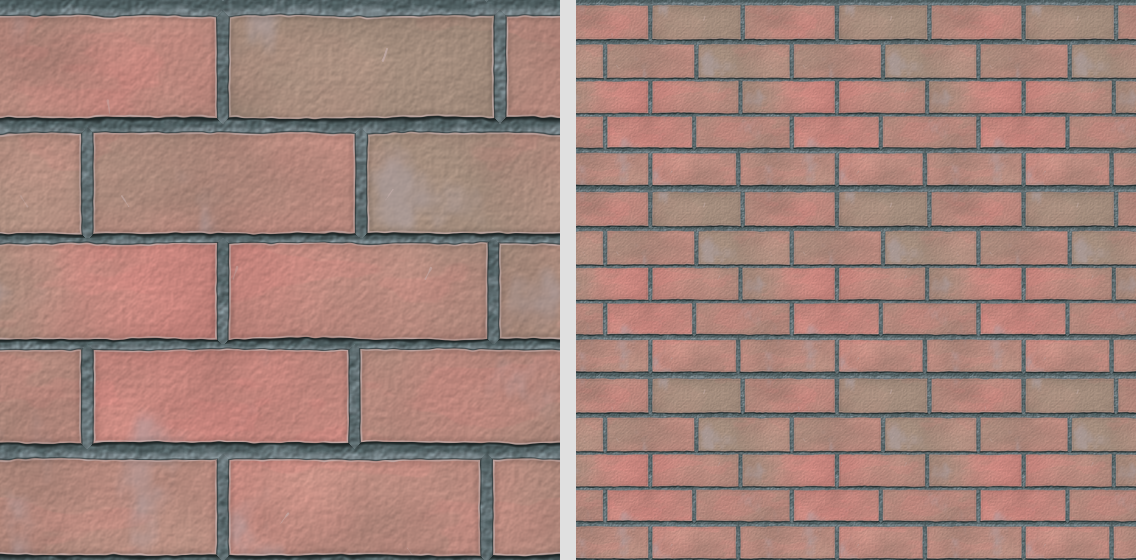
Left: one tile. Right: repeated 3 by 3.
Reproduce this texture procedurally as a WebGL 2 fragment shader.

```glsl
#version 300 es
precision highp float;
// Weathered red-brown brick wall, five staggered courses of two bricks, with dark recessed mortar.

#define ROWS 5.0
#define HEAD_JOINT 0.0112   // half width of the upright joints
#define BED_JOINT 0.0132    // mean half width of the level joints
#define BED_VARY 0.0038     // how much level joints differ
#define RAGGED 0.0050       // roughness of the brick edges
#define RIM 0.0042          // width of the pale arris
#define SHADOW 0.0085       // reach of the shade under a brick
#define GRAIN 0.11          // strength of the pitted surface
#define MARKS 9             // number of small scratches

uniform vec2 u_resolution;
out vec4 fragColor;

const float TAU = 6.2831853;
const vec3 BROWN = vec3(0.635, 0.545, 0.485);
const vec3 RED = vec3(0.805, 0.535, 0.505);
const vec3 PALE = vec3(0.77, 0.68, 0.67);
const vec3 MORTAR = vec3(0.30, 0.36, 0.37);
const vec3 MORTAR_LIGHT = vec3(0.47, 0.52, 0.54);
const vec3 GAP = vec3(0.10, 0.13, 0.13);

// Redness at the left and right end of each brick, two bricks per course
const vec2 REDNESS[10] = vec2[10](
    vec2(0.08, 0.00), vec2(0.45, 0.62), vec2(0.28, 0.58), vec2(0.06, 0.26), vec2(0.80, 0.40),
    vec2(0.20, 1.00), vec2(0.92, 0.78), vec2(0.45, 0.52), vec2(0.72, 0.48), vec2(0.50, 0.42));

float hash(vec2 p) {
    return fract(sin(dot(p, vec2(127.1, 311.7))) * 43758.5453);
}

// Value noise that wraps after a whole number of cells
float noise(vec2 uv, vec2 cells) {
    vec2 p = uv * cells, i = floor(p), f = fract(p);
    f = f * f * (3.0 - 2.0 * f);
    vec2 a = mod(i, cells), b = mod(i + 1.0, cells);
    return mix(mix(hash(a), hash(vec2(b.x, a.y)), f.x),
               mix(hash(vec2(a.x, b.y)), hash(b), f.x), f.y);
}

float fbm(vec2 uv, vec2 cells) {
    float sum = 0.0, gain = 0.5;
    for (int i = 0; i < 4; i++) {
        sum += gain * noise(uv, cells);
        cells *= 2.0;
        gain *= 0.5;
    }
    return sum / 0.9375;
}

// Relief lit from the upper left
float emboss(vec2 uv, float cells) {
    vec2 shift = vec2(-0.4, 0.5) / cells;
    return noise(uv, vec2(cells)) - noise(uv + shift, vec2(cells));
}

// Short scattered scratches, wrapped around the canvas
float scratches(vec2 uv) {
    float cover = 0.0;
    for (int i = 0; i < MARKS; i++) {
        float k = float(i);
        vec2 p = fract(uv - vec2(hash(vec2(k, 3.0)), hash(vec2(k, 8.0))) + 0.5) - 0.5;
        float angle = 0.9 + 1.4 * hash(vec2(k, 5.0));
        vec2 dir = vec2(cos(angle), sin(angle));
        float along = clamp(dot(p, dir), -0.011, 0.011);
        float d = length(p - dir * along) + 0.003 * (noise(uv, vec2(110.0)) - 0.5);
        cover = max(cover, smoothstep(0.0026, 0.0004, d) * (0.3 + 0.5 * hash(vec2(k, 1.0))));
    }
    return cover;
}

void main() {
    vec2 uv = gl_FragCoord.xy / u_resolution;
    float soft = max(0.0011, 0.7 / u_resolution.y);

    // Courses counted downward, slightly uneven in height
    float down = 1.0 - uv.y;
    float course = down * ROWS - 0.08 - 0.055 * cos(TAU * (down - 0.35));
    float row = mod(floor(course), ROWS);
    float bed = floor(course + 0.5);
    float below = course - bed;

    // Two bricks along each course, every other one shifted
    float odd = mod(row, 2.0);
    float u = fract(uv.x - mix(0.398, 0.156, odd));
    float split = 0.495 - 0.006 * row;
    float second = step(split, u);
    float along = mix(u / split, (u - split) / (1.0 - split), second);
    vec2 ends = REDNESS[int(row * 2.0 + second)];

    // Signed distance to the ragged brick outline, positive inside
    float ragged = RAGGED * (noise(uv, vec2(15.0, 20.0)) - 0.5)
                 + 0.6 * RAGGED * (noise(uv, vec2(64.0)) - 0.5);
    float bedHalf = BED_JOINT + BED_VARY * cos(TAU * mod(bed, ROWS) / ROWS + 0.2);
    float dBed = abs(below) / ROWS - bedHalf + ragged;
    float dHead = min(min(u, 1.0 - u), abs(u - split)) - HEAD_JOINT + 0.4 * ragged;
    float d = min(dBed, dHead);

    // Brick face: tint, clouds, rubbed patches and pitted grain
    float cloud = fbm(uv, vec2(5.0, 7.0));
    float patches = smoothstep(0.57, 0.61, fbm(uv + 0.37, vec2(4.0, 9.0)));
    float redness = mix(ends.x, ends.y, smoothstep(0.0, 1.0, along));
    redness += 0.5 * (cloud - 0.5) + 0.14 * patches;
    vec3 brick = mix(BROWN, RED, clamp(redness, 0.0, 1.0));
    brick *= 0.99 + 0.22 * (fbm(uv + 0.61, vec2(6.0, 8.0)) - 0.5);
    brick *= 1.0 + GRAIN * (emboss(uv, 120.0) + 0.7 * emboss(uv, 230.0));
    float scuff = smoothstep(0.60, 0.82, fbm(uv + 0.19, vec2(9.0, 6.0)));
    brick = mix(brick, vec3(0.68, 0.64, 0.66), 0.5 * scuff);
    brick = mix(brick, PALE, scratches(uv));

    // Worn pale arris with a faint dark line behind it
    float wear = noise(uv + 0.43, vec2(48.0));
    brick *= 1.0 - 0.09 * smoothstep(0.014, RIM, d);
    brick = mix(brick, PALE, smoothstep(RIM, 0.4 * RIM, d) * (0.3 + 0.6 * wear));

    // Mortar: gritty, lighter low in the joint, shaded under the bricks
    float grit = fbm(uv, vec2(40.0, 60.0));
    float isHead = step(dHead, dBed);
    float lit = mix(smoothstep(-0.3, 0.9, below / ROWS / bedHalf), 0.45, isHead);
    vec3 mortar = mix(MORTAR, MORTAR_LIGHT, clamp(lit + 1.5 * (grit - 0.5), 0.0, 1.0));
    mortar *= 1.0 + 0.35 * emboss(uv, 150.0);
    float underside = (1.0 - isHead) * step(below, 0.0);
    float reach = mix(0.0035, SHADOW * (0.5 + wear), underside);
    float shade = smoothstep(reach, 0.15 * reach, -d) * mix(0.6, 0.95, underside);
    mortar = mix(mortar, GAP, shade);

    fragColor = vec4(mix(mortar, brick, smoothstep(-soft, soft, d)), 1.0);
}
```
